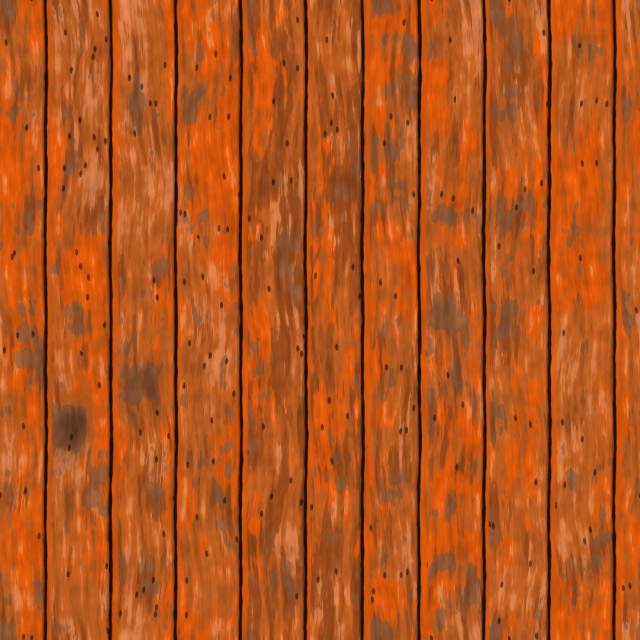
Reproduce this texture procedurally as a WebGL 1 fragment shader.

```glsl
precision highp float;
uniform vec2 u_resolution;

// Plank layout, in canvas widths
const float PLANKS = 10.0;
const float FIRST_GAP = 0.0716;
const float PITCH = 0.1016;
const float NARROWING = 0.013;      // two middle planks are slimmer
const float GAP_HALF = 0.0024;
const float LIP_WIDTH = 0.0105;     // clean painted edge beside each gap
const float BROWN_PLANKS = 3.5;     // centre index of the darker pair
const float FIGURED_PLANKS = 5.5;   // centre index of the swirled pair
const vec2 SMEAR_A = vec2(0.117, 0.335);
const vec2 SMEAR_B = vec2(0.213, 0.375);

const vec3 WOOD = vec3(0.77, 0.38, 0.14);
const vec3 PAINT = vec3(0.86, 0.34, 0.04);
const vec3 BROWN = vec3(0.61, 0.29, 0.11);
const vec3 PALE = vec3(0.78, 0.46, 0.28);
const vec3 WEATHERED = vec3(0.53, 0.33, 0.21);
const vec3 SOOT = vec3(0.30, 0.18, 0.11);
const vec3 GAP = vec3(0.11, 0.05, 0.02);
const float TAU = 6.28319;

float hash(vec2 p) {
  return fract(sin(dot(p, vec2(127.1, 311.7))) * 43758.5);
}

// Value noise that wraps vertically after "period" cells
float noise(vec2 p, float period) {
  vec2 i = floor(p), f = fract(p);
  f = f * f * (3.0 - 2.0 * f);
  float y0 = mod(i.y, period), y1 = mod(i.y + 1.0, period);
  return mix(mix(hash(vec2(i.x, y0)), hash(vec2(i.x + 1.0, y0)), f.x),
             mix(hash(vec2(i.x, y1)), hash(vec2(i.x + 1.0, y1)), f.x), f.y);
}

float layered(vec2 p, vec2 scale) {
  float sum = 0.0, weight = 0.53;
  for (int i = 0; i < 4; i++) {
    sum += weight * noise(p * scale, scale.y);
    p.x += 3.7;
    scale *= 2.0;
    weight *= 0.5;
  }
  return sum;
}

// Cellular noise: x is the nearest distance, y a random value of that cell
vec2 cells(vec2 p, vec2 scale) {
  vec2 q = p * scale, base = floor(q), best = vec2(9.0, 0.0);
  for (int j = -1; j <= 1; j++) {
    for (int i = -1; i <= 1; i++) {
      vec2 c = base + vec2(float(i), float(j));
      vec2 key = vec2(c.x, mod(c.y, scale.y));
      float d = length(c + vec2(hash(key), hash(key + 41.3)) - q);
      if (d < best.x) best = vec2(d, hash(key + 17.9));
    }
  }
  return best;
}

float gapX(float i) {
  float x = FIRST_GAP + PITCH * i - NARROWING * (step(5.0, i) + step(6.0, i));
  return i > PLANKS - 0.5 ? FIRST_GAP + 1.0 : x;
}

// Soft slanted stain
float smear(vec2 d) {
  d = vec2(d.x - 0.35 * d.y, d.y) / vec2(0.028, 0.055);
  return exp(-dot(d, d));
}

void main() {
  vec2 uv = gl_FragCoord.xy / u_resolution;
  float aa = 1.0 / u_resolution.x;

  // Find the plank and the distances to its two gaps
  float wobble = 0.0006 * (sin(TAU * uv.y * 2.0) + sin(TAU * uv.y * 5.0 + 1.3));
  float x = uv.x + wobble;
  x += 1.0 - step(FIRST_GAP, x);
  float id = 0.0, left = 0.0, right = 1.0;
  for (int i = 0; i < 10; i++) {
    float k = float(i);
    if (x >= gapX(k)) {
      id = k;
      left = x - gapX(k);
      right = gapX(k + 1.0) - x;
    }
  }
  float tone = hash(vec2(id, 5.2)) - 0.5;
  float brownPlank = 1.0 - smoothstep(0.6, 1.4, abs(id - BROWN_PLANKS));
  float figured = 1.0 - smoothstep(0.6, 1.4, abs(id - FIGURED_PLANKS));

  // Wood coordinates, bent by layered sines
  vec2 p = vec2(left + id * 1.73, uv.y);
  p.x += 0.004 * sin(TAU * uv.y * 2.0 + id * 2.1) + 0.002 * sin(TAU * uv.y * 5.0 + id);
  float blotch = layered(p, vec2(18.0, 7.0));
  float patches = layered(p + vec2(31.0, 0.0), vec2(26.0, 12.0));
  float fibre = layered(p + vec2(53.0, 0.0), vec2(130.0, 14.0));
  float streak = layered(p + vec2(77.0, 0.0), vec2(75.0, 9.0));
  float speck = layered(p + vec2(91.0, 0.0), vec2(95.0, 50.0));
  vec2 flake = cells(p, vec2(85.0, 40.0));
  float arc = (left - 0.04) * (left - 0.04) * 900.0;
  float swirl = figured * sin(TAU * 11.0 * uv.y + arc + 9.0 * blotch);
  float stain = smear(uv - SMEAR_A) + smear(uv - SMEAR_B);

  // Worn layers: brown wood, paint, pale fibres, grey weathering
  vec3 col = WOOD;
  float bare = 0.5 * streak + 0.3 * patches + 0.2 * speck + 0.07 * brownPlank - 0.05 * tone;
  col = mix(col, BROWN, 0.9 * smoothstep(0.50, 0.58, bare));
  float paint = 0.5 * blotch + 0.3 * fibre + 0.1 * speck + 0.1 * flake.x + 0.05 * tone;
  paint -= 0.03 * swirl + 0.02 * brownPlank;
  col = mix(col, PAINT, 0.92 * smoothstep(0.49, 0.55, paint));
  float pale = 0.5 * fibre + 0.3 * (1.0 - blotch) + 0.2 * speck - 0.03 * brownPlank;
  col = mix(col, PALE, 0.85 * smoothstep(0.53, 0.61, pale));
  float grey = 0.5 * patches + 0.3 * speck + 0.2 * streak + 0.05 * swirl + 0.13 * stain;
  col = mix(col, WEATHERED, 0.9 * smoothstep(0.55, 0.62, grey));
  col = mix(col, SOOT, 0.75 * stain * smoothstep(0.38, 0.62, 0.5 * fibre + 0.5 * patches));

  // Fine grain and scattered pits
  col *= 1.0 + 0.42 * (fibre - 0.5) + 0.30 * (speck - 0.5);
  col *= 1.0 - 0.5 * step(0.93, flake.y) * (1.0 - smoothstep(0.12, 0.28, flake.x));

  // Painted lip, shaded far edge and ragged dark gap
  float lip = LIP_WIDTH * (0.65 + 0.5 * hash(vec2(id, 9.4))) + 0.003 * (streak - 0.5);
  float lipMask = 1.0 - smoothstep(lip - aa, lip + aa, left);
  col = mix(col, PAINT * (0.85 + 0.25 * fibre), 0.85 * lipMask);
  col *= 1.0 - 0.25 * (1.0 - smoothstep(0.003, 0.007, right));
  float edge = min(left, right) + 0.003 * (0.5 - speck);
  col = mix(GAP, col, smoothstep(GAP_HALF - aa, GAP_HALF + aa, edge));

  gl_FragColor = vec4(clamp(col, 0.0, 1.0), 1.0);
}
```
